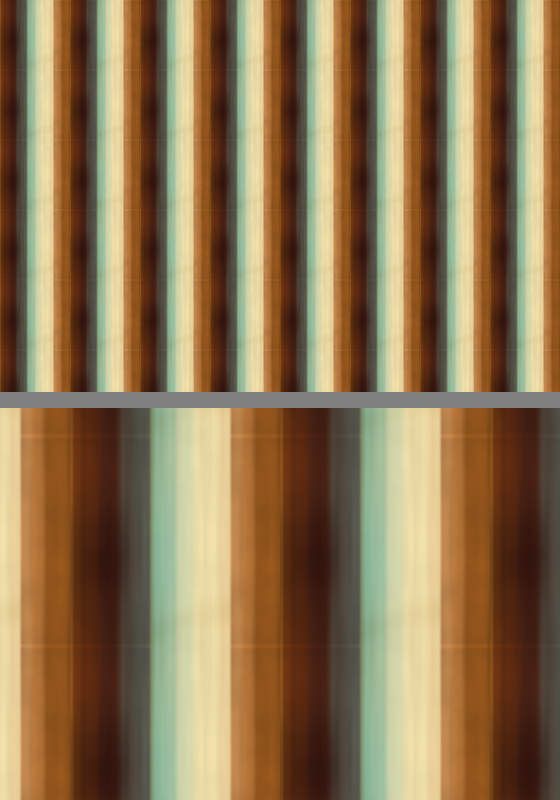
Top, the full canvas; bottom, a detail of the centre.
Write a Shadertoy shader that draws this pattern.

```glsl
float hash(vec2 p) {
    return fract(sin(dot(p, vec2(127.1, 311.7))) * 43758.5453);
}

// Value noise that wraps after "cells" lattice steps per tile
float tileNoise(vec2 uv, vec2 cells) {
    vec2 p = uv * cells;
    vec2 i = floor(p);
    vec2 f = fract(p);
    f = f * f * (3.0 - 2.0 * f);
    vec2 a = mod(i, cells);
    vec2 b = mod(i + 1.0, cells);
    return mix(mix(hash(a), hash(vec2(b.x, a.y)), f.x),
               mix(hash(vec2(a.x, b.y)), hash(b), f.x), f.y);
}

float cloud(vec2 uv) {
    float sum = 0.0;
    float amp = 0.5;
    vec2 cells = vec2(5.0, 4.0);
    for (int i = 0; i < 4; i++) {
        sum += amp * tileNoise(uv, cells);
        cells *= 2.0;
        amp *= 0.5;
    }
    return sum - 0.47;
}

float rise(float x, float edge, float soft) {
    return smoothstep(edge - soft, edge + soft, x);
}

// Colour bands from left to right across one tile
vec3 bands(float x, float aa) {
    vec3 c = vec3(0.59, 0.34, 0.12);
    c = mix(c, vec3(0.43, 0.21, 0.07), rise(x, 0.015, aa));
    c = mix(c, vec3(0.35, 0.16, 0.065), rise(x, 0.05, 0.025));
    c = mix(c, vec3(0.26, 0.12, 0.075), rise(x, 0.135, 0.03));
    c = mix(c, vec3(0.29, 0.25, 0.21), rise(x, 0.235, 0.025));
    c = mix(c, vec3(0.34, 0.34, 0.30), rise(x, 0.31, 0.05));
    c = mix(c, vec3(0.55, 0.68, 0.55), rise(x, 0.385, aa));
    c = mix(c, vec3(0.65, 0.75, 0.61), rise(x, 0.445, 0.035));
    c = mix(c, vec3(0.82, 0.83, 0.66), rise(x, 0.505, 0.02));
    c = mix(c, vec3(0.94, 0.87, 0.66), rise(x, 0.59, 0.03));
    c = mix(c, vec3(0.90, 0.80, 0.59), rise(x, 0.71, 0.025));
    c = mix(c, vec3(0.73, 0.51, 0.30), rise(x, 0.765, aa));
    c = mix(c, vec3(0.66, 0.42, 0.20), rise(x, 0.82, 0.025));
    return mix(c, vec3(0.60, 0.345, 0.115), rise(x, 0.88, 0.012));
}

void mainImage(out vec4 fragColor, in vec2 fragCoord) {
    // Eight square tiles across, hung from the top edge
    float scale = 8.0 / iResolution.x;
    vec2 uv = fract(vec2(fragCoord.x, iResolution.y - fragCoord.y) * scale);
    float aa = max(0.75 * scale, 0.009);

    vec3 color = bands(uv.x, aa);
    float brown = 1.0 - rise(uv.x, 0.26, 0.04);
    float pale = rise(uv.x, 0.385, aa) * (1.0 - rise(uv.x, 0.765, aa));
    float mint = rise(uv.x, 0.385, aa) * (1.0 - rise(uv.x, 0.52, 0.04));

    // Slow vertical fading: dark stains in the brown, cooler mint midway
    float stain = 0.5 - 0.5 * cos(6.28318 * (uv.y - 0.1));
    color *= 1.0 + brown * vec3(0.14, 0.12, 0.10) * (1.0 - 2.0 * stain);
    color += mint * stain * vec3(-0.035, 0.0, 0.02);
    float blot = exp(-dot((uv - vec2(0.19, 0.6)) * vec2(11.0, 4.5),
                          (uv - vec2(0.19, 0.6)) * vec2(11.0, 4.5)));
    color = mix(color, vec3(0.20, 0.065, 0.05), 0.5 * blot);

    // Fine vertical grain
    float grain = tileNoise(uv, vec2(48.0, 2.0)) + 0.6 * tileNoise(uv, vec2(27.0, 1.0)) - 0.8;
    color *= 1.0 + grain * mix(0.13, 0.07, pale);

    // Cloudy wear and faint tan scuffs low in the tile
    color *= 1.0 + cloud(uv) * mix(0.28, 0.10, pale);
    float scuff = exp(-pow((uv.y - 0.9 - 0.06 * sin(6.28318 * uv.x)) * 16.0, 2.0));
    color -= pale * scuff * (0.5 + cloud(uv)) * vec3(0.05, 0.06, 0.08);

    // Hairlines along the mint edge and the tile seam
    float edgeLine = 1.0 - smoothstep(0.004, 0.004 + 1.5 * aa, abs(uv.x - 0.389));
    color = mix(color, vec3(0.47, 0.49, 0.32), 0.4 * edgeLine);
    float seam = 1.0 - smoothstep(0.0, 2.0 * aa, min(uv.y, 1.0 - uv.y));
    color *= 1.0 + seam * (1.0 - pale) * 0.09;

    fragColor = vec4(clamp(color, 0.0, 1.0), 1.0);
}
```
